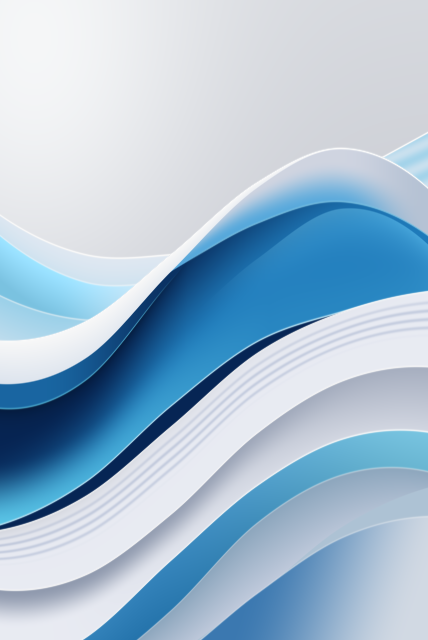
This background is drawn by a WebGL 1 fragment shader. Its source:

```glsl
precision highp float;
// Layered silk-like waves in white, grey and blue below a softly lit wall.
// Each edge is a smooth curve of depth over x; layers are painted from back
// to front, shaded by their distance from the edges that enclose them.

uniform vec2 u_resolution;

#define NAVY vec3(0.025, 0.145, 0.33)
#define AZURE vec3(0.12, 0.48, 0.73)
#define CYAN vec3(0.36, 0.78, 0.91)
#define SKY vec3(0.50, 0.78, 0.90)
#define PEARL vec3(0.91, 0.92, 0.95)
#define SLATE vec3(0.56, 0.60, 0.68)
#define RIM_WIDTH 0.0016
#define STRIPE_COUNT 11.0

// Cubic interpolation weights for knots at distance t
vec3 knotWeight(vec3 t) {
  t = abs(t);
  vec3 nearPart = (1.5 * t - 2.5) * t * t + 1.0;
  vec3 farPart = ((-0.5 * t + 2.5) * t - 4.0) * t + 2.0;
  return mix(nearPart, farPart, step(1.0, t)) * step(t, vec3(2.0));
}

// Smooth edge through six evenly spaced depths, extended past both ends
float edge(float x, vec3 a, vec3 b) {
  float t = x * 5.0;
  float before = 3.0 * (a.x - a.y) + a.z;
  float after = 3.0 * (b.z - b.y) + b.x;
  vec3 outer = knotWeight(vec3(t + 1.0, t - 6.0, 9.0));
  return dot(a, knotWeight(t - vec3(0.0, 1.0, 2.0)))
       + dot(b, knotWeight(t - vec3(3.0, 4.0, 5.0)))
       + before * outer.x + after * outer.y;
}

// Antialiased coverage below an edge
float below(float d) {
  float soft = 1.0 / u_resolution.y;
  return smoothstep(-soft, soft, d);
}

// Thin bright line along an edge
float rim(float d) {
  return exp(-d * d / (RIM_WIDTH * RIM_WIDTH));
}

// Position between two edges, from 0 to 1
float across(float y, float top, float bottom) {
  return clamp((y - top) / max(bottom - top, 0.001), 0.0, 1.0);
}

vec3 wall(vec2 p) {
  float glow = exp(-6.0 * dot(p - vec2(0.08, 0.06), p - vec2(0.08, 0.06)));
  vec3 grey = mix(vec3(0.84, 0.85, 0.87), vec3(0.78, 0.79, 0.82), p.y * 2.0);
  return mix(grey, vec3(0.96, 0.965, 0.97), glow);
}

// Pale folds behind the main wave
vec3 backFolds(vec3 col, vec2 p) {
  float corner = p.y - edge(p.x, vec3(0.5, 0.47, 0.42), vec3(0.352, 0.28, 0.207));
  float streak = 0.5 + 0.5 * sin(corner * 190.0 - p.x * 14.0);
  col = mix(col, mix(SKY, PEARL, 0.35 + 0.35 * streak), below(corner));
  col = mix(col, vec3(0.97), rim(corner) * step(0.8, p.x));

  float top = p.y - edge(p.x, vec3(0.336, 0.398, 0.398), vec3(0.378, 0.352, 0.352));
  float mid = p.y - edge(p.x, vec3(0.368, 0.441, 0.440), vec3(0.43, 0.42, 0.42));
  float low = p.y - edge(p.x, vec3(0.462, 0.500, 0.484), vec3(0.469, 0.46, 0.46));
  float fade = smoothstep(0.12, 0.4, p.x);
  col = mix(col, mix(PEARL, SKY, 0.25 * exp(mid * 25.0)), below(top));
  col = mix(col, mix(SKY - 0.02 + max(0.07 - mid, 0.0) * 2.0, PEARL, fade * 0.7), below(mid));
  col = mix(col, mix(SKY, PEARL, 0.25 + 0.3 * fade + low * 5.0), below(low));
  return mix(col, vec3(0.97), max(rim(top), 0.5 * max(rim(mid), rim(low))));
}

// Deep blue body, its dark lining, and the curling ribbon over it
vec3 mainWave(vec3 col, vec2 p) {
  float crest = edge(p.x, vec3(0.533, 0.503, 0.398), vec3(0.286, 0.232, 0.294));
  float front = edge(p.x, vec3(0.600, 0.560, 0.424), vec3(0.294, 0.232, 0.294));
  float lining = edge(p.x, vec3(0.638, 0.594, 0.438), vec3(0.294, 0.232, 0.294));
  float veil = edge(p.x, vec3(0.573, 0.508, 0.424), vec3(0.349, 0.315, 0.368));
  float hem = edge(p.x, vec3(0.820, 0.753, 0.634), vec3(0.534, 0.487, 0.456));
  float t = across(p.y, max(lining, veil), hem);

  vec3 body = mix(NAVY, AZURE, smoothstep(0.2, 1.0, t * 0.75 + p.x * 0.95));
  body = mix(body, CYAN, smoothstep(0.45, 1.05, t) * max(1.0 - 1.35 * p.x, 0.15));
  float fold = p.y - edge(p.x, vec3(0.7, 0.61, 0.52), vec3(0.405, 0.326, 0.382));
  float sheen = exp(-max(fold, 0.0) * 24.0) * below(fold);
  body += vec3(0.15, 0.16, 0.12) * sheen * smoothstep(0.45, 0.8, p.x);
  body *= 1.0 - 0.3 * exp(-abs(p.y - lining) * 60.0) * (1.0 - smoothstep(0.3, 0.5, p.x));
  col = mix(col, body, below(p.y - crest));

  vec3 liningColor = mix(AZURE, NAVY, 0.25 + 0.6 * smoothstep(0.1, 0.4, p.x));
  col = mix(col, liningColor, below(p.y - crest) * below(lining - p.y));
  col = mix(col, CYAN, 0.6 * rim(p.y - lining) * (1.0 - smoothstep(0.3, 0.43, p.x)));

  float v = across(p.y, crest, veil);
  float tint = smoothstep(0.15, 1.0, v + 0.65 * (0.65 - p.x));
  vec3 veilColor = mix(vec3(0.81, 0.83, 0.88), vec3(0.34, 0.66, 0.86), tint);
  veilColor = mix(veilColor, vec3(0.71, 0.76, 0.83), smoothstep(0.8, 1.0, p.x));
  col = mix(col, veilColor, below(p.y - crest) * below(veil - p.y));
  col = mix(col, SKY, 0.65 * rim(p.y - veil) * smoothstep(0.42, 0.5, p.x));

  float f = across(p.y, crest, front);
  vec3 frontColor = mix(vec3(0.97), vec3(0.86, 0.89, 0.93), f * (1.0 - p.x));
  col = mix(col, frontColor, below(p.y - crest) * below(front - p.y));
  col = mix(col, vec3(0.98), rim(p.y - crest));
  col = mix(col, NAVY, below(p.y - hem));
  return mix(col, vec3(0.75, 0.92, 0.98), 0.8 * rim(p.y - hem));
}

// Striped white ribbon and the grey, blue and pale folds in front
vec3 frontFolds(vec3 col, vec2 p) {
  float white = edge(p.x, vec3(0.829, 0.776, 0.667), vec3(0.553, 0.488, 0.456));
  float grey = edge(p.x, vec3(0.921, 0.898, 0.803), vec3(0.677, 0.595, 0.573));
  float blue = edge(p.x, vec3(1.055, 0.996, 0.875), vec3(0.759, 0.686, 0.675));
  float mist = edge(p.x, vec3(1.133, 1.061, 0.954), vec3(0.818, 0.742, 0.737));
  float crease = edge(p.x, vec3(1.2, 1.13, 1.03), vec3(0.931, 0.823, 0.762));
  float base = edge(p.x, vec3(1.172, 1.107, 1.035), vec3(0.928, 0.84, 0.807));

  float t = across(p.y, white, grey);
  float band = smoothstep(0.05, 0.2, t) * (1.0 - smoothstep(0.45, 0.62, t));
  float stripe = pow(0.5 + 0.5 * sin(t * STRIPE_COUNT * 6.2832 * 0.8), 2.0);
  vec3 ribbon = PEARL - vec3(0.13, 0.11, 0.07) * band * stripe;
  ribbon -= 0.09 * exp(-t * 7.0) * (1.0 - p.x);
  col = mix(col, ribbon, below(p.y - white));

  float depth = p.y - grey;
  float lit = mix(smoothstep(0.0, 0.06, depth), across(p.y, grey, blue) * 0.5 + 0.25, smoothstep(0.1, 0.9, p.x));
  col = mix(col, mix(SLATE, PEARL, lit), below(depth));

  vec3 blueColor = mix(vec3(0.20, 0.51, 0.73), vec3(0.47, 0.77, 0.88), smoothstep(0.3, 1.0, p.x));
  col = mix(col, blueColor - 0.06 * across(p.y, blue, mist), below(p.y - blue));
  vec3 mistColor = mix(vec3(0.55, 0.65, 0.74), vec3(0.75, 0.79, 0.86), across(p.y, mist, base));
  col = mix(col, mistColor, below(p.y - mist));
  col = mix(col, vec3(0.68, 0.76, 0.83), below(p.y - crease));
  float pale = smoothstep(0.58, 1.0, p.x + 0.5 * (p.y - 0.9));
  col = mix(col, mix(vec3(0.23, 0.47, 0.69), vec3(0.82, 0.85, 0.89), pale), below(p.y - base));
  float lines = max(max(rim(p.y - white), rim(depth)), rim(p.y - blue));
  lines = max(lines, 0.4 * max(rim(p.y - mist), rim(p.y - base)));
  return mix(col, vec3(0.97), 0.85 * lines);
}

void main() {
  vec2 p = gl_FragCoord.xy / u_resolution;
  p.y = 1.0 - p.y; // depth from the top
  vec3 col = frontFolds(mainWave(backFolds(wall(p), p), p), p);
  gl_FragColor = vec4(clamp(col, 0.0, 1.0), 1.0);
}
```
